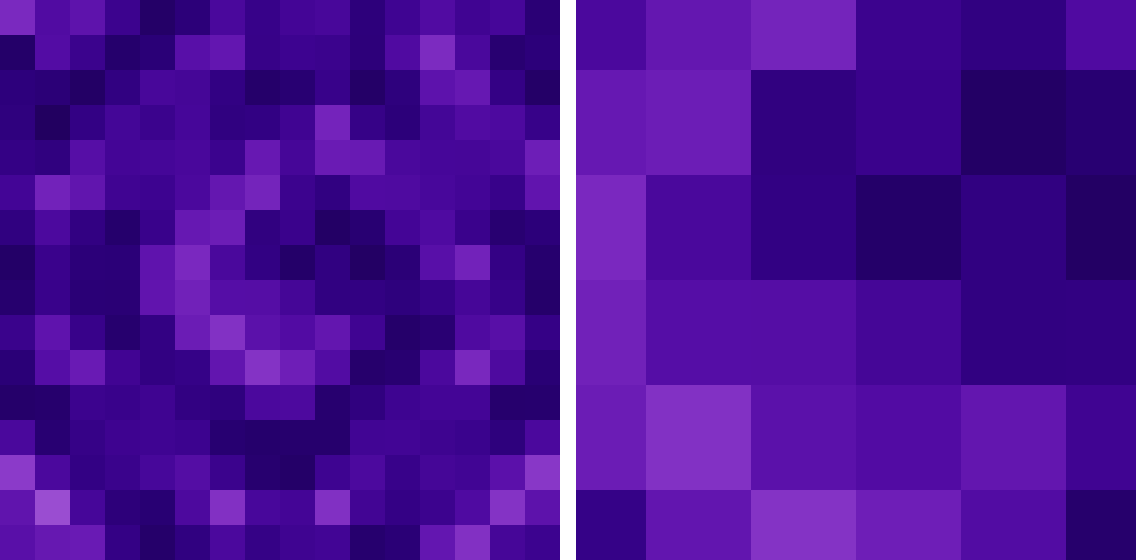
Left, the full canvas; right, a detail of the centre.
Give the GLSL for this background, as a Shadertoy shader.

```glsl
// A mosaic of flat violet tiles sampling two counter-turning spirals.
// One spiral sits mid-canvas, the other on the corners; both wrap around.
// Their summed glow, plus a little grain per tile, drives the colour ramp.

#define TILES 16.0        // tiles across and down
#define TWIST 10.0        // winding of the arms with squared radius
#define PHASE 4.1233      // rotation of both spirals, radians
#define OFFSET 2.0        // extra turn of the central spiral
#define GRAIN 0.1         // random brightness per tile

float hash21(vec2 p) {
    vec3 q = fract(vec3(p.xyx) * 0.1031);
    q += dot(q, q.yzx + 33.33);
    return fract((q.x + q.y) * q.z);
}

// Glow of one spiral, fading outward; spin is -1 or +1.
float spiral(vec2 tile, vec2 center, float turn, float spin) {
    float halfSpan = 0.5 * TILES;
    vec2 d = (mod(tile - center + halfSpan, TILES) - halfSpan) / halfSpan;
    float r2 = dot(d, d);
    float angle = atan(d.y, d.x + 1e-5) + spin * (turn - TWIST * r2);
    return (0.5 + 0.5 * sin(angle)) / (1.0 + r2);
}

// Dark indigo to bright violet, dimmed towards black at low energy.
vec3 violetRamp(float e) {
    float blue = 0.608 + 0.392 * e;
    float red = 0.216 + 0.784 * e * e;
    float green = e * e * e * e;
    return vec3(red, green, blue) * blue;
}

vec3 tileColor(vec2 cell) {
    // Rows are counted downward from the top.
    vec2 tile = mod(vec2(cell.x, TILES - 1.0 - cell.y), TILES);
    float corner = spiral(tile, vec2(0.0), PHASE, -1.0);
    float middle = spiral(tile, vec2(0.5 * TILES), PHASE + OFFSET, 1.0);
    float energy = 0.5 * (corner + middle) + GRAIN * hash21(tile + 7.0);
    return violetRamp(energy);
}

void mainImage(out vec4 fragColor, in vec2 fragCoord) {
    vec2 p = fragCoord / iResolution.y * TILES - 0.5;
    vec2 cell = floor(p);

    // Blend neighbouring tiles only within one pixel of their border.
    float pixel = TILES / iResolution.y;
    vec2 blend = clamp((fract(p) - 0.5) / pixel + 0.5, 0.0, 1.0);
    vec3 low = mix(tileColor(cell), tileColor(cell + vec2(1.0, 0.0)), blend.x);
    vec3 high = mix(tileColor(cell + vec2(0.0, 1.0)), tileColor(cell + 1.0), blend.x);

    fragColor = vec4(mix(low, high, blend.y), 1.0);
}
```
